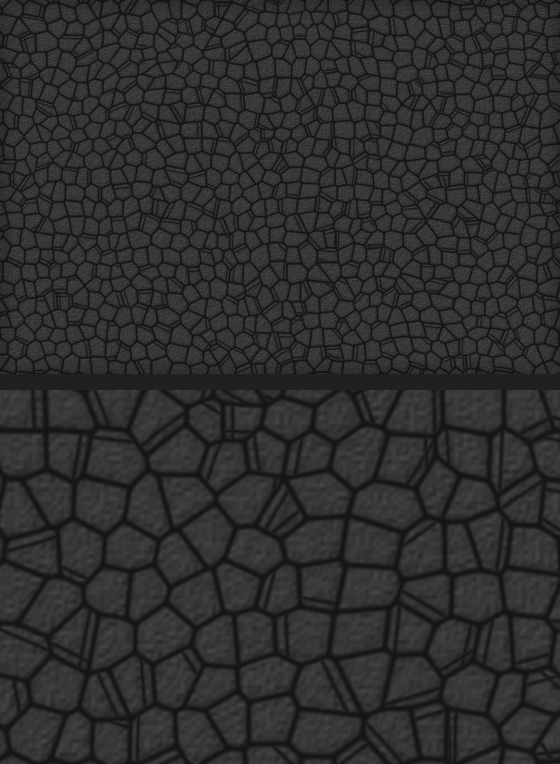
Top, the full canvas; bottom, a detail of the centre.
Write a Shadertoy shader that draws this texture.

```glsl
const float ROWS = 24.0;                 // cells over the canvas height
const vec2  JITTER = vec2(0.84, 0.56);   // scatter of the cell centres
const float WARP = 0.8;                  // bend of the cell rows
const float CREASE_WIDTH = 0.11;         // half width of a crease, in cells
const float CORNER_ROUND = 0.08;
const float STRIP_CHANCE = 0.10;         // odds of a second, parallel crease
const float STRIP_MIN = 0.18;
const float STRIP_MAX = 0.27;
const float STRIP_FADE = 0.018;          // makes the second crease fainter
const float GRAIN_SCALE = 250.0;         // pores over the canvas height
const float GRAIN_DEPTH = 0.058;
const float BEVEL = 0.016;
const float RIM_SHADE = 0.018;
const float VIGNETTE = 0.15;
const float VIGNETTE_REACH = 0.05;
const vec3  FACE = vec3(0.222, 0.222, 0.223);
const vec3  CREASE = vec3(0.083);
const vec2  LIGHT = vec2(-0.6, 0.8);

float hash(vec2 p) {
    return fract(sin(dot(p, vec2(127.1, 311.7))) * 43758.5453);
}

float noise(vec2 p) {
    vec2 i = floor(p), f = fract(p);
    f = f * f * (3.0 - 2.0 * f);
    return mix(mix(hash(i), hash(i + vec2(1, 0)), f.x),
               mix(hash(i + vec2(0, 1)), hash(i + vec2(1, 1)), f.x), f.y);
}

float smoothMin(float a, float b, float k) {
    float h = max(k - abs(a - b), 0.0) / k;
    return min(a, b) - 0.25 * h * h * k;
}

// Jittered centre of a cell, with every other row shifted by half
vec2 cellCentre(vec2 id) {
    vec2 scatter = vec2(hash(id), hash(id + 57.3)) - 0.5;
    return id + 0.5 + vec2(0.5 * mod(id.y, 2.0), 0.0) + JITTER * scatter;
}

// x: distance to the nearest crease, y: facing of that edge to the light
vec2 creases(vec2 p) {
    vec2 base = floor(p), home = base, toHome = vec2(0.0);
    float nearest = 1e3;
    for (int y = -2; y <= 2; y++)
    for (int x = -2; x <= 2; x++) {
        vec2 id = base + vec2(x, y);
        vec2 r = cellCentre(id) - p;
        if (dot(r, r) < nearest) {
            nearest = dot(r, r);
            home = id;
            toHome = r;
        }
    }

    float rounded = 1e3, closest = 1e3, strip = 1e3, facing = 0.0;
    for (int y = -2; y <= 2; y++)
    for (int x = -2; x <= 2; x++) {
        if (x == 0 && y == 0) continue;
        vec2 id = home + vec2(x, y);
        vec2 r = cellCentre(id) - p;
        vec2 normal = normalize(r - toHome);
        float d = dot(0.5 * (r + toHome), normal);
        rounded = smoothMin(rounded, d, CORNER_ROUND);
        if (d < closest) {
            closest = d;
            facing = dot(normal, LIGHT);
        }
        // Parallel crease that cuts a narrow strip off this cell
        float odds = hash(home + 0.37 * id);
        if (odds < STRIP_CHANCE && length(r - toHome) < 1.35) {
            float width = mix(STRIP_MIN, STRIP_MAX, odds / STRIP_CHANCE);
            strip = min(strip, abs(d - width) + STRIP_FADE);
        }
    }
    return vec2(min(rounded, strip), facing);
}

void mainImage(out vec4 fragColor, in vec2 fragCoord) {
    vec2 uv = fragCoord / iResolution.y;
    float aspect = iResolution.x / iResolution.y;

    // Cells in gently bent rows
    vec2 p = uv * ROWS;
    p += WARP * (vec2(noise(p * 0.23), noise(p * 0.23 + 40.0)) - 0.5);
    vec2 crease = creases(p);
    float pixel = ROWS / iResolution.y;
    float face = smoothstep(0.0, max(CREASE_WIDTH, 1.5 * pixel), crease.x);

    // Embossed pores, and a shaded bevel beside the creases
    vec2 g = uv * GRAIN_SCALE;
    float pores = noise(g + 0.5 * LIGHT) - noise(g - 0.5 * LIGHT);
    pores += 0.4 * (noise(g * 0.6 + 19.0) - 0.5);
    float rim = 1.0 - smoothstep(0.06, 0.30, crease.x);

    vec3 color = mix(CREASE, FACE, face);
    color += face * (GRAIN_DEPTH * pores + rim * (BEVEL * crease.y - RIM_SHADE));

    // Darker border
    vec2 border = min(uv, vec2(aspect, 1.0) - uv);
    float inside = smoothstep(0.0, VIGNETTE_REACH, border.x)
                 * smoothstep(0.0, VIGNETTE_REACH, border.y);
    color *= 1.0 - VIGNETTE * (1.0 - inside);

    fragColor = vec4(color, 1.0);
}
```
